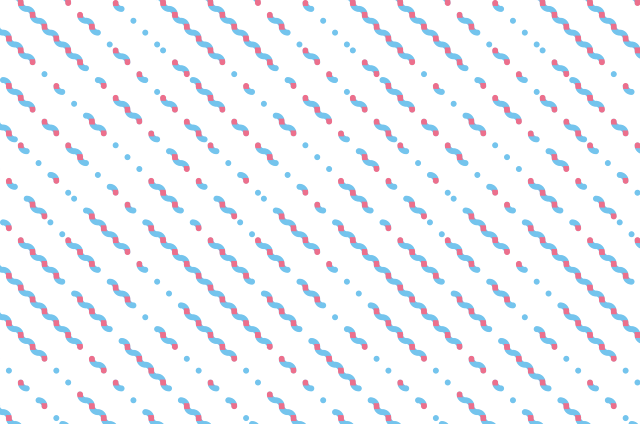
This pattern is drawn by a Shadertoy shader. Its source:

```glsl
float hash(vec2 p) {
    vec3 q = fract(vec3(p.xyx) * vec3(0.1031, 0.1030, 0.0973));
    q += dot(q, q.yzx + 33.33);
    return fract((q.x + q.y) * q.z);
}

// A node is left out now and then, but never two in a row
bool hasNode(float lane, float i) {
    return hash(vec2(lane, i)) > 0.25 || hash(vec2(lane, i - 1.0)) < 0.25;
}

// Is node i joined to node i + 1?
bool isJoined(float lane, float i) {
    return hasNode(lane, i) && hasNode(lane, i + 1.0)
        && hash(vec2(lane + 17.0, i + 71.0)) > 0.06;
}

// Quarter ring from node i to node i + 1; even nodes are crossed vertically
float quarterRing(vec2 p, float i, bool even) {
    vec2 r = p - i - (even ? vec2(1.5, 0.5) : vec2(0.5, 1.5));
    vec2 side = even ? vec2(r.x, -r.y) : vec2(-r.x, r.y);
    float ring = abs(length(r) - 1.0) - 0.5;
    return max(ring, max(side.x, side.y) - 0.06);
}

void mainImage(out vec4 fragColor, in vec2 fragCoord) {
    // Grid units, with y running down from the top
    float pixel = 71.5 / iResolution.y;
    vec2 p = vec2(fragCoord.x, iResolution.y - fragCoord.y) * pixel;

    // Diagonal lanes, with four different ones in turn
    float laneIndex = floor((p.x - p.y + 1.0) / 8.0);
    p.x -= 8.0 * laneIndex + 3.0;
    float lane = mod(laneIndex, 4.0) * 13.0 + 5.0;

    // Nearest strand shape, and the square pink bands on it
    float strand = 10.0;
    float band = 10.0;
    float nearest = floor((p.x + p.y) * 0.5);
    for (float k = -2.0; k <= 2.0; k++) {
        float i = nearest + k;
        if (!hasNode(lane, i + 20.0)) continue;
        bool even = mod(i, 2.0) < 0.5;
        bool joinsNext = isJoined(lane, i + 20.0);
        bool joinsLast = isJoined(lane, i + 19.0);
        vec2 offset = p - i - 0.5;

        strand = min(strand, length(offset) - 0.5);
        if (joinsNext) strand = min(strand, quarterRing(p, i, even));
        if (even && (joinsNext || joinsLast))
            band = min(band, max(abs(offset.x), abs(offset.y)) - 0.5);
    }

    // Colour with smooth edges
    vec3 blue = vec3(0.455, 0.77, 0.93);
    vec3 pink = vec3(0.925, 0.435, 0.55);
    vec3 ink = mix(pink, blue, smoothstep(-0.6, 0.6, band / pixel));
    float cover = 1.0 - smoothstep(-0.6, 0.6, strand / pixel);
    fragColor = vec4(mix(vec3(1.0), ink, cover), 1.0);
}
```
